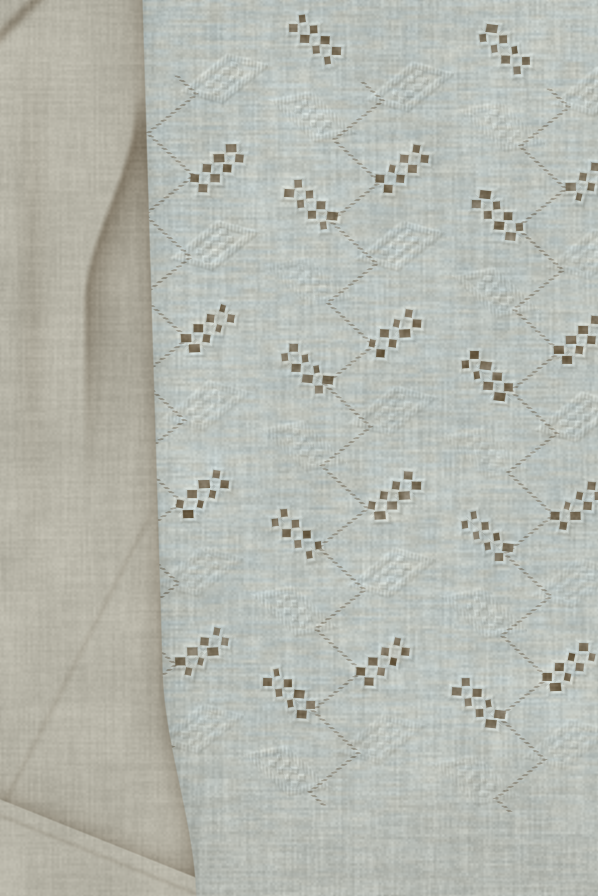
This pattern is drawn by a WebGL 1 fragment shader. Its source:

```glsl
precision highp float;
// Folded linen with a cutwork panel: alternating columns of slanted eyelet
// sprays and raised satin leaves, joined by zigzags of pulled-thread dots.
// A sheared cell grid repeats the motifs; value noise gives weave and wear.
uniform vec2 u_resolution;

// Lengths are percent of the canvas height, with y pointing down.
const vec2 PITCH = vec2(10.4, 18.2);
const vec2 ORIGIN = vec2(24.3, 18.4);
const float LEAF_DROP = 8.5;
const vec3 LINEN = vec3(0.735, 0.76, 0.74);
const vec3 WARM_LINEN = vec3(0.715, 0.705, 0.655);
const vec3 SHADOW = vec3(0.46, 0.42, 0.35);
const vec3 DEEP = vec3(0.35, 0.29, 0.19);

float hash(vec2 p) {
  vec3 v = fract(p.xyx * vec3(0.1031, 0.1030, 0.0973));
  v += dot(v, v.yzx + 33.33);
  return fract((v.x + v.y) * v.z);
}

float noise(vec2 p) {
  vec2 i = floor(p), f = fract(p);
  f *= f * (3.0 - 2.0 * f);
  return mix(mix(hash(i), hash(i + vec2(1, 0)), f.x),
             mix(hash(i + vec2(0, 1)), hash(i + vec2(1, 1)), f.x), f.y);
}

// Uneven warp and weft threads, centred on zero.
float weave(vec2 p) {
  float warp = noise(vec2(p.x * 3.4, p.y * 0.25));
  float weft = noise(vec2(p.x * 0.25, p.y * 3.4) + 71.0);
  return warp + weft + noise(p * 3.7) - 1.5;
}

float bell(float x, float width) { return exp(-x * x / (width * width)); }

float cover(float d, float aa) { return 1.0 - smoothstep(-aa, aa, d); }

// Local frame with x along the slanted motif; side mirrors it.
vec2 alongAxis(vec2 q, float side) {
  q.x *= side;
  return vec2(dot(q, vec2(0.75, 0.66)), dot(q, vec2(-0.66, 0.75)));
}

// Distance to the nearest of 4 by 2 irregular diamonds.
float diamonds(vec2 q, vec2 gap, float radius, float seed) {
  vec2 k = clamp(floor(q / gap), vec2(-2, -1), vec2(1, 0));
  float h = hash(k + seed * 37.0 + 5.0);
  vec2 d = q - (k + 0.5) * gap;
  d.x += (h - 0.5) * 0.7 * d.y;
  return (abs(d.x) + abs(d.y)) * 0.72 - radius * mix(0.72, 1.15, h);
}

float eyelets(vec2 q, float side, float seed) {
  return diamonds(alongAxis(q, side), vec2(1.75, 1.45), 0.47, seed);
}

// Height of the stitched rims (show.x) and satin leaf (show.y).
float relief(vec2 q, float side, float seed, vec2 show) {
  float rim = bell(eyelets(q, side, seed) - 0.2, 0.22);
  vec2 l = alongAxis(q - vec2(0.0, LEAF_DROP), side);
  float edge = max(abs(l.y) - 2.0, abs(l.x + 0.7 * l.y) * 0.85 - 2.9);
  float ribs = 0.8 + 0.2 * sin(11.0 * (l.x - l.y));
  float band = cover(abs(edge + 0.4) - 0.36, 0.18) * ribs;
  float checks = cover(diamonds(l, vec2(1.15, 1.1), 0.34, seed), 0.12);
  return show.x * rim + show.y * max(band, checks * step(edge, -0.5));
}

// Zigzag of small dots, one line left of every even column.
float zigzag(vec2 g) {
  float x = mod(g.x + 5.3 + PITCH.x, 2.0 * PITCH.x) - PITCH.x;
  float tooth = abs(mod(g.y - 1.3, 9.1) - 4.55) / 4.55;
  float across = (x - (tooth - 0.5) * 5.3) * 0.65;
  float along = (fract(g.y / 0.45) - 0.5) * 0.69;
  return length(vec2(across, along)) - 0.19;
}

// Draped cloth beside the panel, with creases, a seam and a lower flap.
vec3 drape(vec2 p, float edge) {
  float crease = p.x - 15.3 + 5.6 * smoothstep(12.0, 34.0, p.y);
  float fade = smoothstep(9.0, 17.0, p.y) * (1.0 - smoothstep(26.0, 58.0, p.y));
  float dark = 0.85 * fade * smoothstep(-0.7, 0.3, crease) * exp(-max(crease, 0.0) / 2.4);
  dark += 0.2 * bell(p.x - 3.6, 1.6) * bell(p.y - 32.0, 20.0);
  dark += 0.45 * exp((p.x - edge) * 0.8) + 0.6 * bell(p.x + p.y - 4.0, 0.9);
  float seam = (p.x - 16.5) * 0.89 + (p.y - 58.0) * 0.45;
  dark += 0.16 * bell(seam, 0.35) * smoothstep(55.0, 60.0, p.y);
  float flap = p.y - 89.2 - 0.4 * p.x;
  float above = 1.0 - smoothstep(-0.15, 0.15, flap);
  dark = mix(0.18 * bell(flap - 1.8, 0.3), dark + 0.5 * exp(min(flap, 0.0) * 0.7), above);
  return mix(WARM_LINEN, SHADOW, clamp(dark, 0.0, 1.0)) + 0.05 * (noise(p * 0.16) - 0.5);
}

// Embroidered panel; aa is the smoothing width.
vec3 panel(vec2 p, float aa) {
  vec3 color = LINEN + 0.035 * (noise(p * 0.09) - 0.5);
  color += vec3(0.03, 0.0, -0.03) * (noise(p * vec2(0.5, 2.1)) - 0.5);
  color = mix(color, vec3(0.70, 0.71, 0.68), 0.7 * smoothstep(75.0, 100.0, p.y));

  // Cell grid, slightly skewed; odd columns sit lower and lean the other way.
  vec2 g = p - ORIGIN;
  g.x += 0.037 * g.y;
  g.y -= 0.035 * g.x;
  float column = floor(g.x / PITCH.x + 0.5);
  float odd = mod(column, 2.0);
  float y = g.y - odd * 4.2;
  float row = floor(y / PITCH.y + 0.25);
  vec2 id = vec2(column, row) + 9.0;
  float seed = hash(id);
  vec2 q = vec2(g.x - column * PITCH.x, y - row * PITCH.y);
  q += (vec2(seed, hash(id + 40.0)) - 0.5) * 0.8;
  float side = odd * 2.0 - 1.0;
  float inside = step(0.0, column) * step(-1.0, row) * step(row, 3.0);
  vec2 show = inside * vec2(step(-odd, row), mix(0.5, 1.0, hash(id + 17.0)));

  // Dots, raised stitches lit from the upper left, then open holes.
  float dots = cover(zigzag(g), aa) * step(-10.0, g.y) * step(g.y, 71.0);
  color = mix(color, SHADOW, 0.5 * dots);
  float slope = relief(q, side, seed, show) - relief(q - vec2(0.2, 0.25), side, seed, show);
  color += 0.085 * slope * vec3(0.9, 0.95, 1.0);
  float hole = cover(eyelets(q, side, seed), aa) * show.x;
  vec3 behind = mix(DEEP, SHADOW + 0.08, noise(q * 0.9 + seed * 50.0));
  return mix(color, behind, hole * mix(0.8, 1.0, seed));
}

void main() {
  float unit = 100.0 / u_resolution.y;
  vec2 p = vec2(gl_FragCoord.x, u_resolution.y - gl_FragCoord.y) * unit;
  float edge = 15.9 + 0.03 * p.y + 3.0 * smoothstep(75.0, 100.0, p.y);
  float onPanel = cover(edge - p.x, unit);
  vec3 stitched = panel(p, 0.7 * unit) - 0.06 * exp(-max(p.x - edge, 0.0) * 0.9);
  vec3 color = mix(drape(p, edge), stitched, onPanel);
  color += weave(p) * mix(0.035, 0.06, onPanel);
  gl_FragColor = vec4(color, 1.0);
}
```
